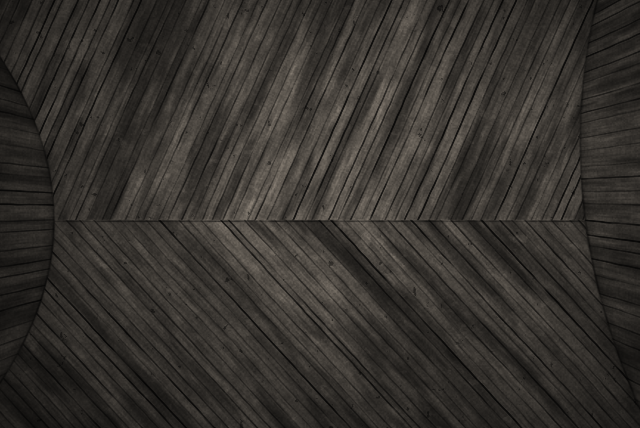
A WebGL 1 fragment shader for this texture:

```glsl
precision highp float;
// Dim weathered plank wall: two slanted fields meeting at a seam, between curved side panels.
uniform vec2 u_resolution;

const vec3  WOOD_TINT    = vec3(1.0, 0.935, 0.855);
const float BASE_TONE    = 0.335;
const float SEAM_Y       = 0.486;
const float UPPER_LEAN   = 0.45;   // sideways run per unit of height
const float LOWER_LEAN   = -0.92;
const float PLANK_WIDTH  = 0.024;
const float SIDE_WIDTH   = 0.034;
const float GAP_WIDTH    = 0.0006;
const vec2  LIGHT_CENTER = vec2(0.79, 0.56);
const vec2  LIGHT_SIZE   = vec2(0.95, 0.72);
const float LIGHT_FALL   = 0.85;
const vec2  LEFT_HUB     = vec2(0.90, 0.52);  // side planks fan out from these
const vec2  RIGHT_HUB    = vec2(0.62, 0.55);

float hash(vec2 p) {
  vec3 q = fract(vec3(p.xyx) * 0.1031);
  q += dot(q, q.yzx + 33.33);
  return fract((q.x + q.y) * q.z);
}

float noise(vec2 p) {
  vec2 i = floor(p), f = fract(p);
  f = f * f * (3.0 - 2.0 * f);
  return mix(mix(hash(i), hash(i + vec2(1.0, 0.0)), f.x),
             mix(hash(i + vec2(0.0, 1.0)), hash(i + 1.0), f.x), f.y);
}

float fbm(vec2 p) {
  float sum = 0.0, amp = 0.5;
  for (int i = 0; i < 4; i++) {
    sum += amp * noise(p);
    p = p * 2.03 + 17.1;
    amp *= 0.5;
  }
  return sum;
}

float plankEdge(float i, float seed) {
  return i + 0.5 * hash(vec2(i + 80.0, seed));
}

// Brightness of boards; q.x runs across them and q.y along them.
float planks(vec2 q, float width, float seed, float px) {
  q.x += 0.003 * (noise(vec2(q.x * 9.0, q.y * 5.0) + seed) - 0.5);
  q.x += 0.0012 * (noise(vec2(q.x * 30.0, q.y * 45.0) + seed) - 0.5);
  float u = q.x / width;
  float id = floor(u);
  if (u < plankEdge(id, seed)) id -= 1.0;
  float below = (u - plankEdge(id, seed)) * width;
  float above = (plankEdge(id + 1.0, seed) - u) * width;
  float edgeId = below < above ? id : id + 1.0;
  float d = min(below, above);

  // Board tone, long stains, blotches and fine fibres
  float tone = 0.90 + 0.20 * hash(vec2(id + 90.0, seed + 3.0));
  float stain = fbm(vec2(q.x * 30.0, q.y * 4.0) + seed * 7.0);
  tone *= mix(0.64, 1.08, smoothstep(0.25, 0.55, stain));
  tone *= 0.76 + 0.50 * fbm(vec2(q.x * 75.0, q.y * 24.0) + seed);
  tone *= 0.87 + 0.26 * noise(vec2(q.x * 270.0, q.y * 22.0) + seed);
  tone *= 0.95 + 0.10 * noise(vec2(q.x * 40.0, q.y * 260.0));

  // Gaps come and go along the boards, only some of them deep
  float depth = hash(vec2(edgeId + 70.0, seed + 8.0));
  depth = 0.25 + 0.75 * depth * depth;
  depth *= smoothstep(0.12, 0.75, fbm(vec2(edgeId * 5.3, q.y * 13.0) + 40.0) + 0.12);
  float w = GAP_WIDTH * (0.3 + depth);
  float gap = 1.0 - smoothstep(w, w + max(1.1 * px, 0.0015), d);
  tone *= 1.0 - gap * clamp(0.10 + 0.85 * depth, 0.0, 0.8);
  tone *= 0.93 + 0.07 * smoothstep(0.0, 0.005, below);
  return tone;
}

float streak(float s, float center, float size) {
  float k = (s - center) / size;
  return exp(-k * k);
}

float patchMask(vec2 p, vec2 center, vec2 size) {
  float r = length((p - center) / size) + 1.6 * (fbm(p * 85.0) - 0.5);
  return 1.0 - smoothstep(0.6, 1.0, r);
}

void main() {
  vec2 p = gl_FragCoord.xy / u_resolution.y;
  float px = 1.0 / u_resolution.y;
  float h = p.y - SEAM_Y;

  // Slanted fields above and below the seam
  float su = p.x - UPPER_LEAN * h;
  float sl = p.x - LOWER_LEAN * h;
  vec2 upperQ = vec2(su, p.y + UPPER_LEAN * p.x) * inversesqrt(1.0 + UPPER_LEAN * UPPER_LEAN);
  vec2 lowerQ = vec2(sl, p.y + LOWER_LEAN * p.x) * inversesqrt(1.0 + LOWER_LEAN * LOWER_LEAN);
  float upper = planks(upperQ + 2.0, PLANK_WIDTH, 5.0, px);
  float lower = planks(lowerQ + 4.0, PLANK_WIDTH, 19.0, px) * 0.95;
  upper *= 1.0 - 0.20 * (streak(su, 0.455, 0.03) + streak(su, 1.03, 0.04));
  upper *= 1.0 + 0.08 * (streak(su, 0.70, 0.05) + streak(su, 0.82, 0.04));
  lower *= 1.0 - 0.20 * (streak(sl, 0.36, 0.04) + streak(sl, 0.72, 0.06) + streak(sl, 1.17, 0.05));
  float tone = mix(lower, upper, smoothstep(-px, px, h));

  // Seam: faint pale lip above a broken dark line
  tone *= 1.0 + 0.12 * streak(h, 0.001, 0.0025);
  tone *= 1.0 - (0.15 + 0.45 * noise(p * 45.0)) * streak(h, -0.003, 0.002);

  // Scuffs, flakes and a few ragged holes
  tone += 0.20 * patchMask(p, vec2(0.857, 0.443), vec2(0.013, 0.020));
  tone += 0.16 * patchMask(p, vec2(1.212, 0.443), vec2(0.025, 0.011));
  tone += 0.18 * patchMask(p, vec2(0.175, 0.885), vec2(0.045, 0.028));
  tone += 0.14 * smoothstep(0.66, 0.78, fbm(p * vec2(38.0, 45.0)));
  tone *= 1.0 - 0.45 * smoothstep(0.72, 0.80, fbm(p * vec2(62.0, 55.0) + 31.0));

  // Curved side panels of fanned boards
  float dl = p.y - SEAM_Y, dr = p.y - 0.668;
  float leftIn = 0.127 - 0.87 * dl * dl - p.x;
  float rightIn = p.x - 1.355 - 0.36 * dr * dr;
  float leftV = (p.y - LEFT_HUB.y) / (LEFT_HUB.x - p.x + 0.001);
  float rightV = (p.y - RIGHT_HUB.y) / (p.x - RIGHT_HUB.x + 0.001);
  float inside = max(leftIn, rightIn);
  bool isLeft = leftIn > rightIn;
  vec2 sideQ = isLeft ? vec2(leftV * 0.85, p.x) : vec2(rightV * 0.8, p.x);
  float side = planks(sideQ + 3.0, SIDE_WIDTH, isLeft ? 31.0 : 43.0, px);
  side *= (isLeft ? 0.78 : 0.95) * (0.85 + 0.15 * smoothstep(0.0, 0.03, inside));
  tone = mix(tone, side, smoothstep(-px, px, inside));
  tone *= 1.0 - (0.20 + 0.40 * noise(p * 30.0)) * streak(inside, 0.001, 0.003);
  tone *= 1.0 - 0.10 * streak(inside, 0.0, 0.018);

  // Soft central light, broad grime and fine grit
  vec2 r = (p - LIGHT_CENTER) / LIGHT_SIZE;
  float light = exp(-LIGHT_FALL * dot(r, r));
  light *= 0.88 + 0.24 * fbm(p * 4.0 + 9.0);
  float grit = 0.89 + 0.22 * noise(p * 290.0);
  vec3 color = WOOD_TINT * (BASE_TONE * tone * light * grit + 0.008);
  gl_FragColor = vec4(clamp(color, 0.0, 1.0), 1.0);
}
```
